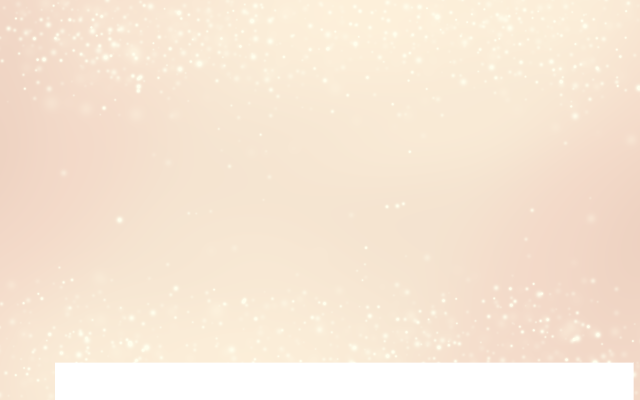
A Shadertoy shader for this background:

```glsl
// Warm peach and cream backdrop with drifts of golden sparkles and a white panel.
// Stretched Gaussian glows tint the base; jittered grid cells scatter the dots,
// which gather where a density field is high.

#define BEIGE vec3(0.956, 0.888, 0.812)
#define PEACH vec3(0.952, 0.850, 0.785)
#define ROSE vec3(0.920, 0.808, 0.742)
#define CREAM vec3(0.994, 0.943, 0.858)
#define SPARKLE vec3(1.0, 0.995, 0.925)
#define PANEL_MIN vec2(0.086, -0.1)
#define PANEL_MAX vec2(0.990, 0.0935)
#define SPARKLE_GAIN 1.5
#define HAZE_GAIN 0.42

float hash(vec2 p) {
    return fract(sin(dot(p, vec2(127.1, 311.7))) * 43758.545);
}

float noise(vec2 p) {
    vec2 i = floor(p), f = fract(p);
    f = f * f * (3.0 - 2.0 * f);
    return mix(mix(hash(i), hash(i + vec2(1, 0)), f.x),
               mix(hash(i + vec2(0, 1)), hash(i + vec2(1, 1)), f.x), f.y);
}

// Gaussian spot; shear slants it by moving x along with y
float glow(vec2 uv, vec2 center, vec2 radius, float shear) {
    vec2 d = uv - center;
    d.x -= shear * d.y;
    d /= radius;
    return exp(-dot(d, d));
}

vec3 backdrop(vec2 uv) {
    vec3 col = BEIGE;

    // Peach sides with slanted inner edges
    float left = 1.0 - smoothstep(0.06, 0.30, uv.x - 0.35 * (uv.y - 0.5));
    float right = smoothstep(0.66, 0.88, uv.x - 0.35 * (uv.y - 0.4));
    col = mix(col, PEACH, max(left, right));

    // Rosy shade at the outer edges
    float shade = 0.65 * glow(uv, vec2(-0.03, 0.60), vec2(0.09, 0.22), 0.15)
                + 0.35 * glow(uv, vec2(0.0, 0.90), vec2(0.10, 0.15), 0.0)
                + 0.65 * glow(uv, vec2(1.02, 0.42), vec2(0.10, 0.25), 0.2);
    col = mix(col, ROSE, min(shade, 1.0));

    // Cream light from above and below, with a beige fold left between
    float light = 0.95 * glow(uv, vec2(0.57, 0.97), vec2(0.33, 0.28), 0.0)
                + 0.80 * glow(uv, vec2(0.39, 0.10), vec2(0.29, 0.20), 0.0)
                + 0.28 * glow(uv, vec2(0.68, 0.64), vec2(0.18, 0.12), 0.9)
                + 0.22 * glow(uv, vec2(0.40, 0.38), vec2(0.15, 0.12), -0.3)
                + 0.35 * glow(uv, vec2(0.08, 0.05), vec2(0.14, 0.24), 0.0)
                + 0.45 * glow(uv, vec2(0.92, 1.0), vec2(0.16, 0.25), 0.0)
                + 0.25 * glow(uv, vec2(0.20, 0.92), vec2(0.14, 0.16), 0.0);
    return mix(col, CREAM, min(light, 1.0));
}

// Chance of a sparkle at each place
float density(vec2 uv) {
    float top = 0.75 * smoothstep(0.66, 0.98, uv.y);
    float bottom = 0.60 * (1.0 - smoothstep(0.10, 0.36, uv.y));
    float drifts = 0.55 * glow(uv, vec2(0.15, 0.91), vec2(0.08, 0.12), -0.3)
                 + 0.35 * glow(uv, vec2(0.36, 0.86), vec2(0.09, 0.13), 0.0)
                 + 0.50 * glow(uv, vec2(0.82, 0.96), vec2(0.09, 0.10), 0.0)
                 + 0.30 * glow(uv, vec2(0.89, 0.74), vec2(0.05, 0.08), 0.0)
                 + 0.55 * glow(uv, vec2(0.85, 0.20), vec2(0.08, 0.10), 0.0)
                 + 0.35 * glow(uv, vec2(0.65, 0.19), vec2(0.08, 0.12), 0.0)
                 + 0.25 * glow(uv, vec2(0.12, 0.21), vec2(0.10, 0.10), 0.0);
    return 0.010 + (top + bottom) * mix(0.4, 1.2, noise(uv * 9.0)) + drifts;
}

// One layer of soft dots; radius is a share of the cell size
float dots(vec2 p, float cell, float radius, float seed, float aspect) {
    vec2 id = floor(p / cell);
    float sum = 0.0;
    for (int y = -1; y <= 1; y++)
    for (int x = -1; x <= 1; x++) {
        vec2 c = id + vec2(x, y);
        vec2 key = c + seed;
        vec2 spot = (c + vec2(hash(key), hash(key + 37.2))) * cell;
        float present = step(hash(key + 71.9), density(spot / vec2(aspect, 1.0)));
        float size = cell * radius * mix(0.55, 1.15, hash(key + 15.4));
        float power = hash(key + 93.6);
        vec2 d = (p - spot) / size;
        sum += present * mix(0.12, 1.0, power * power) * exp(-dot(d, d));
    }
    return sum;
}

void mainImage(out vec4 fragColor, in vec2 fragCoord) {
    vec2 uv = fragCoord / iResolution.xy;
    float aspect = iResolution.x / iResolution.y;
    vec2 p = vec2(uv.x * aspect, uv.y);
    vec3 col = backdrop(uv);

    // Blurred haze below crisp sparkles
    float haze = dots(p, 0.046, 0.30, 11.0, aspect) + dots(p, 0.085, 0.24, 53.0, aspect);
    col = mix(col, mix(CREAM, SPARKLE, 0.35), min(haze * HAZE_GAIN, 0.7));
    float sparks = dots(p, 0.024, 0.18, 5.0, aspect) + dots(p, 0.036, 0.20, 29.0, aspect);
    col = mix(col, SPARKLE, min(sparks * SPARKLE_GAIN, 1.0));

    // White panel along the foot
    vec2 edge = max(PANEL_MIN - uv, uv - PANEL_MAX) * vec2(aspect, 1.0);
    float pixel = 1.0 / iResolution.y;
    float panel = 1.0 - smoothstep(-0.5 * pixel, 0.5 * pixel, max(edge.x, edge.y));
    fragColor = vec4(mix(col, vec3(1.0), panel), 1.0);
}
```
